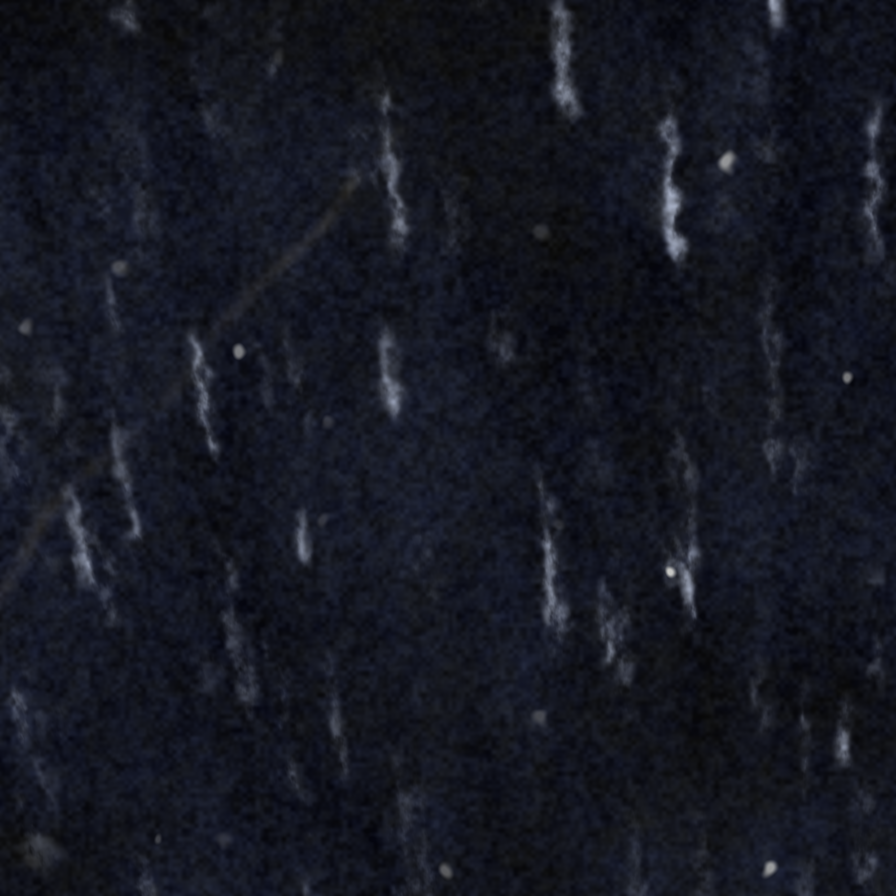
Give the GLSL for this texture, as a WebGL 2 fragment shader.

```glsl
#version 300 es
precision highp float;

uniform vec2 u_resolution;
out vec4 fragColor;

const vec3 DARK_NAVY = vec3(0.048, 0.055, 0.092);
const vec3 SLATE_BLUE = vec3(0.122, 0.140, 0.200);
const vec3 BROWN_BLACK = vec3(0.062, 0.064, 0.070);
const vec3 PALE_BLUE = vec3(0.58, 0.61, 0.68);
const vec3 WARM_WHITE = vec3(0.88, 0.88, 0.86);

vec4 hash4(vec2 cell, float seed) {
    vec4 p = fract(vec4(cell.xyx, seed + cell.y) * vec4(0.1031, 0.1030, 0.0973, 0.1099) + seed * 0.137);
    p += dot(p, p.wzxy + 33.33);
    return fract((p.xxyz + p.yzzw) * p.zywx);
}

float noise(vec2 p, float seed) {
    vec2 cell = floor(p);
    vec2 f = fract(p);
    f = f * f * (3.0 - 2.0 * f);
    float low = mix(hash4(cell, seed).x, hash4(cell + vec2(1, 0), seed).x, f.x);
    float high = mix(hash4(cell + vec2(0, 1), seed).x, hash4(cell + vec2(1, 1), seed).x, f.x);
    return mix(low, high, f.y);
}

// Octaves are rotated to hide the lattice.
float cloud(vec2 p, float seed) {
    float sum = 0.0;
    float weight = 0.5;
    for (int octave = 0; octave < 4; octave++) {
        sum += weight * noise(p, seed + float(octave));
        p = mat2(1.6, 1.2, -1.2, 1.6) * p + 7.1;
        weight *= 0.5;
    }
    return sum / 0.9375;
}

// Lines of constant x spread to the right on the way down; y is the depth.
vec2 fanCoordinates(vec2 uv) {
    float depth = 1.0 - uv.y;
    return vec2((uv.x - 0.2 * depth) / (1.0 - 0.2 * depth), depth);
}

// Scattered dashes, brighter and wider toward their lower ends.
float streaks(vec2 p, vec2 cells, float density, float width, float seed) {
    vec2 home = floor(p * cells);
    float wobble = (noise(p * vec2(60.0, 48.0), seed + 3.0) - 0.5) * width * 1.3;
    float ragged = mix(0.55, 1.35, noise(p * vec2(40.0, 55.0), seed + 7.0));
    float total = 0.0;
    for (int j = -1; j <= 1; j++) {
        for (int i = -1; i <= 1; i++) {
            vec2 cell = home + vec2(i, j);
            vec4 rnd = hash4(cell, seed);
            vec4 look = hash4(cell, seed + 11.0);
            vec2 offset = p - (cell + 0.5 + (rnd.xy - 0.5) * 0.7) / cells;
            float along = offset.y / mix(0.04, 0.14, rnd.z * rnd.z);
            float across = (offset.x + wobble) / (width * ragged * mix(0.7, 1.15, look.x));
            float body = exp(-across * across) * (1.0 - smoothstep(0.55, 1.0, abs(along)));
            float strength = mix(0.3, 1.0, look.y) * mix(0.5, 1.0, smoothstep(-1.0, 0.8, along));
            total = max(total, body * strength * step(rnd.w, density));
        }
    }
    return total;
}

// Soft specks, most of them faint.
float specks(vec2 p, float cells, float density, float seed) {
    vec2 home = floor(p * cells);
    float total = 0.0;
    for (int j = -1; j <= 1; j++) {
        for (int i = -1; i <= 1; i++) {
            vec2 cell = home + vec2(i, j);
            vec4 rnd = hash4(cell, seed);
            float radius = mix(0.008, 0.015, rnd.z);
            float reach = length(p - (cell + 0.2 + 0.6 * rnd.xy) / cells);
            float strength = mix(0.12, 1.0, pow(hash4(cell, seed + 5.0).x, 5.0));
            total = max(total, strength * step(rnd.w, density) * (1.0 - smoothstep(0.25 * radius, radius, reach)));
        }
    }
    return total;
}

void main() {
    vec2 uv = gl_FragCoord.xy / u_resolution;
    vec2 fan = fanCoordinates(uv);

    // Mottled ground with vertical lanes and broad patches
    float grain = 0.55 * noise(uv * 125.0, 1.0) + 0.45 * noise(uv * 205.0, 2.0);
    float mottle = noise(uv * 62.0, 3.0);
    float patches = cloud(uv * 4.5, 4.0);
    float lanes = cloud(fan * vec2(16.0, 2.6), 9.0);
    float topShade = smoothstep(0.84, 1.0, uv.y + 0.2 * (patches - 0.5)) * (1.0 - smoothstep(0.5, 0.85, uv.x));
    float tone = 0.40 + 1.25 * (grain - 0.5) + 0.3 * (mottle - 0.5);
    tone += 0.85 * (patches - 0.5) + 0.85 * (lanes - 0.5) - 0.3 * topShade;
    vec3 color = mix(DARK_NAVY, SLATE_BLUE, clamp(tone, -0.4, 1.5));

    // Neutral stains, colour grain and a dim brown scratch
    float stain = smoothstep(0.46, 0.72, cloud(uv * 5.0 + 3.0, 15.0));
    float grayness = 0.5 * stain + 0.6 * topShade;
    color = mix(color, BROWN_BLACK * (0.45 + 1.1 * grain), clamp(grayness, 0.0, 0.75));
    float tint = noise(uv * 48.0, 16.0) + noise(uv * 110.0, 17.0) - 1.0;
    color += vec3(-0.006, -0.003, 0.022) * tint;
    float scratchGap = uv.y - 0.36 - 1.1 * uv.x - 0.05 * (noise(uv * 9.0, 18.0) - 0.5);
    float scratch = exp(-pow(scratchGap / 0.014, 2.0)) * (1.0 - smoothstep(0.35, 0.5, uv.x));
    color += vec3(0.11, 0.10, 0.075) * scratch * noise(uv * 28.0, 19.0);

    // Speckled wide smears beneath pale broken dashes
    float flecks = smoothstep(0.3, 0.72, cloud(fan * vec2(52.0, 36.0), 21.0));
    float smears = streaks(fan, vec2(12.0, 3.5), 0.6, 0.015, 25.0);
    float dashes = streaks(fan, vec2(10.0, 4.0), 0.5, 0.0095, 31.0);
    color = mix(color, PALE_BLUE, 0.42 * smears * flecks * (0.5 + grain));
    color = mix(color, PALE_BLUE * (0.75 + 0.6 * grain), clamp(dashes * mix(0.2, 1.15, flecks), 0.0, 1.0));

    // Isolated specks and small dim blots
    vec2 bend = vec2(noise(uv * 60.0, 41.0), noise(uv * 60.0, 42.0)) - 0.5;
    color = mix(color, WARM_WHITE, specks(uv + 0.008 * bend, 9.0, 0.18, 47.0));
    color = mix(color, PALE_BLUE, 0.5 * flecks * specks(uv * 0.45 + 0.012 * bend, 14.0, 0.3, 53.0));

    fragColor = vec4(clamp(color, 0.0, 1.0), 1.0);
}
```
